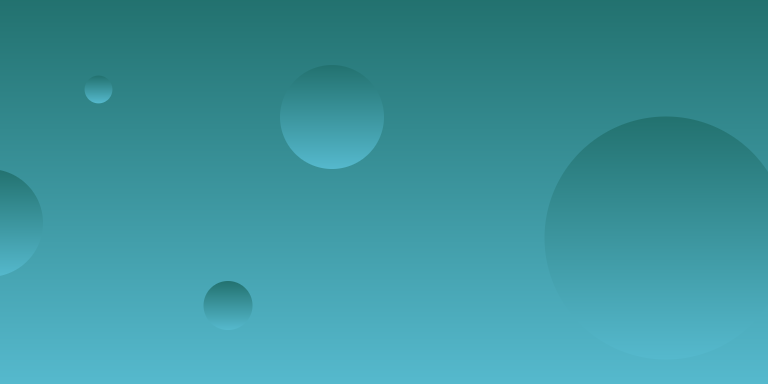
Write a Shadertoy shader that draws this background.

```glsl
// Five discs floating on a vertical teal-to-sky gradient.
// Each disc repeats the same gradient across its own height,
// so its edge fades wherever the two gradients meet.

vec3 tealToSky(float height) {
    return mix(vec3(0.335, 0.725, 0.805), vec3(0.135, 0.445, 0.435),
               clamp(height, 0.0, 1.0));
}

void mainImage(out vec4 fragColor, in vec2 fragCoord) {
    // Canvas units: height is 1, width is 2
    vec2 uv = fragCoord / iResolution.xy;
    vec2 p = uv * vec2(2.0, 1.0);
    float pixel = 1.0 / iResolution.y;

    // Backdrop
    vec3 color = tealToSky(uv.y);

    // Discs: centre in xy, radius in z
    vec3 discs[5] = vec3[5](
        vec3(0.2565, 0.767, 0.0362),
        vec3(0.8646, 0.6953, 0.1354),
        vec3(1.7344, 0.3802, 0.3164),
        vec3(-0.0286, 0.4193, 0.1406),
        vec3(0.5938, 0.2044, 0.0638));

    for (int i = 0; i < 5; i++) {
        vec2 offset = p - discs[i].xy;
        float radius = discs[i].z;
        float edge = length(offset) - radius;
        float coverage = clamp(0.5 - edge / pixel, 0.0, 1.0);
        color = mix(color, tealToSky(0.5 + 0.5 * offset.y / radius), coverage);
    }

    fragColor = vec4(color, 1.0);
}
```
